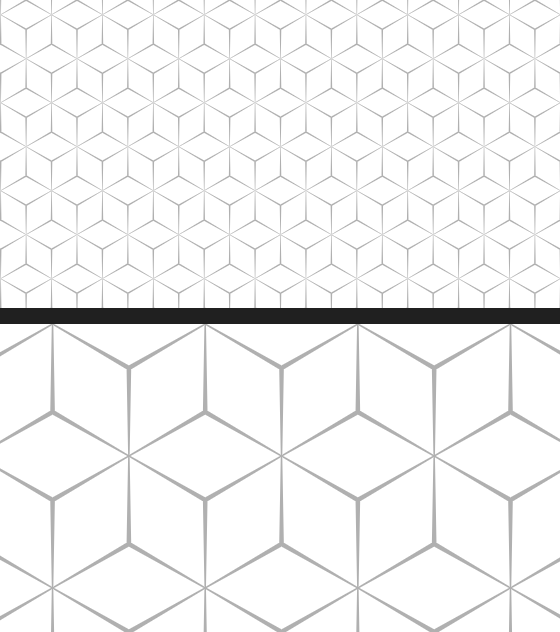
Top: the whole. Bottom: its middle third, enlarged.
A Shadertoy shader for this pattern:

```glsl
#define CELLS_ACROSS 11.006
#define ROW_HEIGHT 0.8645
#define HUB_OFFSET vec2(0.013, 0.289)
#define HUB_HALF_WIDTH 0.005
#define CORNER_HALF_WIDTH 0.0152
#define LINE_COLOR vec3(0.69)
#define PAPER_COLOR vec3(1.0)

const float SPOKE_LENGTH = 0.577;

// Offset from the nearest hub of a staggered lattice
vec2 nearestHub(vec2 p) {
    vec2 period = vec2(1.0, 2.0 * ROW_HEIGHT);
    vec2 even = mod(p + 0.5 * period, period) - 0.5 * period;
    vec2 odd = mod(p, period) - 0.5 * period;
    return dot(even, even) < dot(odd, odd) ? even : odd;
}

// Box-filtered coverage of a spoke that widens away from its hub
float spokeCoverage(vec2 q, vec2 direction, float pixel) {
    float along = dot(q, direction);
    float across = abs(q.x * direction.y - q.y * direction.x);
    float halfWidth = mix(HUB_HALF_WIDTH, CORNER_HALF_WIDTH,
                          clamp(along / SPOKE_LENGTH, 0.0, 1.0));
    float overlap = min(across + 0.5 * pixel, halfWidth)
                  - max(across - 0.5 * pixel, -halfWidth);
    return step(-pixel, along) * clamp(overlap / pixel, 0.0, 1.0);
}

void mainImage(out vec4 fragColor, in vec2 fragCoord) {
    // Cell units, measured from the top left
    float pixel = CELLS_ACROSS / iResolution.x;
    vec2 p = vec2(fragCoord.x, iResolution.y - fragCoord.y) * pixel - HUB_OFFSET;

    // Mirror symmetry folds six spokes into two
    vec2 q = abs(nearestHub(p));
    vec2 slope = normalize(vec2(0.5, 1.0 / 3.0 * ROW_HEIGHT));
    float ink = max(spokeCoverage(q, vec2(0.0, 1.0), pixel),
                    spokeCoverage(q, slope, pixel));

    fragColor = vec4(mix(PAPER_COLOR, LINE_COLOR, ink), 1.0);
}
```
